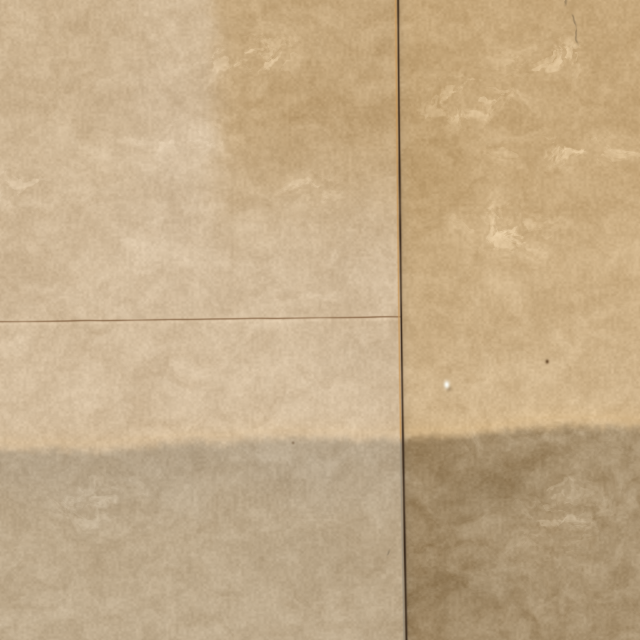
A WebGL 1 fragment shader for this texture:

```glsl
precision highp float;
// Sunlit plaster slabs with a vertical and a horizontal joint, crossed by a
// soft shadow along the bottom. Broad colour zones are blended first, then
// warped noise mottling, ragged worn patches, joints, scratches and flecks.

#define MOTTLE 0.105
#define STREAK 0.022
#define GRAIN 0.046
#define WEAR 0.125
#define SHADOW_SOFT 0.010
#define JOINT_WIDTH 0.0016
#define SEAM_WIDTH 0.0014

uniform vec2 u_resolution;

float hash(vec2 p) {
  vec3 h = fract(vec3(p.xyx) * 0.1031);
  h += dot(h, h.yzx + 33.33);
  return fract((h.x + h.y) * h.z);
}

float noise(vec2 p) {
  vec2 i = floor(p), f = fract(p);
  f = f * f * (3.0 - 2.0 * f);
  return mix(mix(hash(i), hash(i + vec2(1.0, 0.0)), f.x),
             mix(hash(i + vec2(0.0, 1.0)), hash(i + 1.0), f.x), f.y);
}

float fbm(vec2 p) {
  float sum = 0.0, amp = 0.5;
  for (int i = 0; i < 5; i++) {
    sum += amp * noise(p);
    p = mat2(1.6, 1.2, -1.2, 1.6) * p + 19.7;
    amp *= 0.55;
  }
  return sum;
}

// Soft elliptical spot, 1 at its centre
float spot(vec2 p, vec2 centre, vec2 radius) {
  vec2 d = (p - centre) / radius;
  return exp(-dot(d, d));
}

// Soft line profile that never gets thinner than a pixel
float stroke(float d, float halfWidth, float px) {
  float w = max(halfWidth, px * 0.5);
  return exp(-d * d / (w * w));
}

float segment(vec2 p, vec2 a, vec2 b) {
  vec2 pa = p - a, ba = b - a;
  return length(pa - ba * clamp(dot(pa, ba) / dot(ba, ba), 0.0, 1.0));
}

void main() {
  vec2 uv = gl_FragCoord.xy / u_resolution;
  float px = 1.0 / min(u_resolution.x, u_resolution.y);
  vec2 warp = vec2(fbm(uv * 14.0 + 3.0), fbm(uv * 14.0 + 41.0)) - 0.52;
  vec2 q = uv + warp * 0.07;

  // Joint and shadow positions
  float jointD = uv.x - (0.635 - 0.019 * uv.y + 0.006 * uv.y * uv.y);
  float seamD = uv.y - (0.4974 + 0.0125 * uv.x) + (noise(uv * 30.0) - 0.5) * 0.0008;
  float right = smoothstep(-px, px, jointD);
  float edge = 0.293 + 0.040 * uv.x + 0.003 * sin(uv.x * 13.0 + 2.8) + warp.y * 0.014;
  float sun = smoothstep(-SHADOW_SOFT, SHADOW_SOFT, uv.y - edge + (noise(uv * 120.0) - 0.5) * 0.006);

  // Sunlit colour zones
  vec3 leftLit = mix(vec3(0.822, 0.733, 0.612), vec3(0.800, 0.704, 0.570), smoothstep(0.5, 0.95, q.y));
  float ochre = smoothstep(0.31, 0.37, uv.x + warp.x * 0.04) * smoothstep(0.55, 0.86, q.y);
  leftLit = mix(leftLit, vec3(0.755, 0.637, 0.468), ochre * 0.85);
  leftLit += vec3(0.012, 0.016, 0.026) * spot(q, vec2(0.27, 0.80), vec2(0.08, 0.22));
  leftLit -= vec3(0.030, 0.034, 0.038) * (spot(q, vec2(0.49, 0.82), vec2(0.07, 0.04)) + spot(q, vec2(0.02, 0.62), vec2(0.05, 0.07)));
  leftLit -= vec3(0.03) * spot(q, vec2(0.57, 0.44), vec2(0.07, 0.04));
  vec3 rightLit = mix(vec3(0.812, 0.705, 0.550), vec3(0.778, 0.660, 0.490), smoothstep(0.36, 0.78, q.y));
  rightLit -= vec3(0.030, 0.032, 0.036) * spot(q, vec2(0.67, 0.74), vec2(0.07, 0.20));
  vec3 lit = mix(leftLit, rightLit, right);

  // Shaded colour zones
  vec3 leftShade = mix(vec3(0.738, 0.660, 0.545), vec3(0.708, 0.637, 0.534), smoothstep(0.15, 0.3, q.y));
  leftShade -= vec3(0.030) * spot(q, vec2(0.48, 0.13), vec2(0.09, 0.04));
  vec3 rightShade = mix(vec3(0.645, 0.555, 0.425), vec3(0.660, 0.573, 0.445), smoothstep(0.65, 1.0, q.x));
  rightShade -= vec3(0.050) * (spot(q, vec2(0.70, 0.08), vec2(0.09, 0.05)) + spot(q, vec2(0.77, 0.23), vec2(0.10, 0.05)));
  rightShade += vec3(0.04) * spot(q, vec2(0.87, 0.18), vec2(0.05, 0.07));
  vec3 col = mix(mix(leftShade, rightShade, right), lit, sun);
  col += vec3(0.022, 0.012, -0.005) * exp(-abs(uv.y - edge - 0.014) * 75.0) * sun;

  // Mottling, faint brushed streaks and fine grain
  float cloud = fbm(q * vec2(9.0, 13.0) + 7.0) - 0.52;
  float fine = fbm(uv * vec2(38.0, 52.0) + warp * 3.0) - 0.52;
  float streak = noise(uv * vec2(210.0, 50.0)) - 0.5;
  float rough = 1.0 + 0.6 * right * (1.0 - sun);
  col += (cloud * 0.60 + fine * 0.95) * MOTTLE * vec3(0.9, 1.0, 1.1) * rough;
  col += streak * STREAK + (noise(uv * 256.0) - 0.5) * GRAIN;

  // Pale worn patches, torn into small flakes by noise
  float patches = spot(q, vec2(0.39, 0.905), vec2(0.065, 0.03)) + spot(q, vec2(0.80, 0.64), vec2(0.06, 0.035))
    + spot(q, vec2(0.89, 0.76), vec2(0.11, 0.022)) + spot(q, vec2(0.74, 0.84), vec2(0.08, 0.03))
    + spot(q, vec2(0.87, 0.905), vec2(0.08, 0.025)) + 0.7 * spot(q, vec2(0.28, 0.79), vec2(0.08, 0.02))
    + 0.6 * spot(q, vec2(0.04, 0.72), vec2(0.06, 0.04)) + 0.6 * spot(q, vec2(0.15, 0.22), vec2(0.07, 0.03))
    + 0.6 * spot(q, vec2(0.49, 0.71), vec2(0.06, 0.025)) + 0.8 * spot(q, vec2(0.87, 0.19), vec2(0.06, 0.07));
  float worn = smoothstep(0.48, 0.74, fbm(uv * vec2(44.0, 66.0) + warp * 4.0 + 60.0));
  col += WEAR * min(patches, 1.0) * worn * vec3(0.85, 0.93, 1.0);

  // Horizontal seam, slightly uneven, with a pale lower lip
  float onLeft = 1.0 - right;
  float seamInk = 0.45 + 0.30 * noise(vec2(uv.x * 28.0, 4.0));
  col += vec3(0.025) * stroke(seamD + 0.004, 0.0022, px) * onLeft;
  col = mix(col, vec3(0.50, 0.37, 0.25), seamInk * onLeft * stroke(seamD, SEAM_WIDTH, px));

  // Vertical joint: lit lip, soft dirt and an uneven dark gap
  vec3 lip = mix(vec3(0.60, 0.56, 0.49), vec3(0.80, 0.60, 0.35), sun);
  col = mix(col, lip, 0.70 * stroke(jointD + 0.0035, 0.0016, px));
  col *= 1.0 - 0.10 * right * exp(-abs(jointD) * 150.0);
  float gapInk = 0.75 + 0.22 * noise(vec2(uv.y * 22.0, 9.0));
  float gapWidth = JOINT_WIDTH * (0.9 + 0.4 * noise(vec2(uv.y * 14.0, 2.0)));
  col = mix(col, vec3(0.21, 0.15, 0.10), gapInk * stroke(jointD, gapWidth, px));

  // Scratches and small flecks
  float crack = segment(uv + warp * 0.03, vec2(0.595, 0.137), vec2(0.632, 0.178));
  float scratch = segment(uv + warp * 0.03, vec2(0.890, 1.0), vec2(0.907, 0.925));
  float broken = smoothstep(0.25, 0.65, noise(uv * 70.0));
  col *= 1.0 - broken * (0.22 * stroke(crack, 0.0014, px) + 0.20 * stroke(scratch, 0.0018, px));
  float pits = spot(uv, vec2(0.855, 0.435), vec2(0.0028, 0.0035)) + 0.5 * spot(uv, vec2(0.458, 0.308), vec2(0.0025));
  col = mix(col, vec3(0.34, 0.23, 0.12), min(pits, 1.0) * 0.8);
  col = mix(col, vec3(0.52, 0.42, 0.29), 0.5 * spot(uv, vec2(0.702, 0.392), vec2(0.004)));
  col = mix(col, vec3(0.98, 0.98, 0.95), spot(uv, vec2(0.698, 0.399), vec2(0.0042, 0.0058)));

  gl_FragColor = vec4(clamp(col, 0.0, 1.0), 1.0);
}
```
